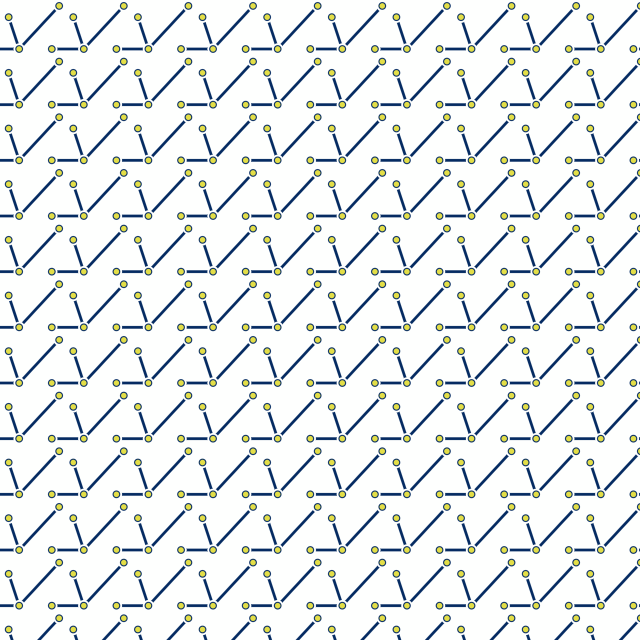
Write a Shadertoy shader that draws this pattern.

```glsl
const vec3 PAPER = vec3(0.995, 1.0, 0.995);
const vec3 NAVY = vec3(0.02, 0.17, 0.385);
const vec3 YELLOW = vec3(0.89, 0.87, 0.28);

// Square-ended bar from the hub at the origin to a tip, trimmed at both ends
float barDistance(vec2 p, vec2 tip, float gap, float halfWidth) {
    float len = length(tip);
    vec2 dir = tip / len;
    float along = abs(dot(p, dir) - 0.5 * len) - (0.5 * len - gap);
    float across = abs(dir.x * p.y - dir.y * p.x) - halfWidth;
    return max(along, across);
}

float coverage(float d, float pixel) {
    return 1.0 - smoothstep(-0.7 * pixel, 0.7 * pixel, d);
}

void mainImage(out vec4 fragColor, in vec2 fragCoord) {
    // The canvas is 768 units high
    float pixel = 768.0 / iResolution.y;
    vec2 period = vec2(77.55, 66.8);
    vec2 p = fragCoord * pixel - vec2(23.0, 709.2);
    p.x = mod(p.x + 0.5 * period.x, period.x) - 0.5 * period.x;
    p.y = mod(p.y + 5.6, period.y) - 5.6;

    vec2 tips[3] = vec2[3](vec2(-38.4, 0.0), vec2(-12.6, 38.2), vec2(48.0, 51.7));
    float bars = 1e3;
    float dots = 1e3;

    // Motifs are wider than a cell, so side neighbours reach in
    for (int cell = -1; cell <= 1; cell++) {
        vec2 q = p - vec2(float(cell) * period.x, 0.0);
        dots = min(dots, length(q));
        for (int i = 0; i < 3; i++) {
            bars = min(bars, barDistance(q, tips[i], 6.8, 1.65));
            dots = min(dots, length(q - tips[i]));
        }
    }

    // Bars and rims in navy, then the dot centres
    vec3 color = mix(PAPER, NAVY, coverage(min(bars, dots - 4.6), pixel));
    color = mix(color, YELLOW, coverage(dots - 3.3, pixel));
    fragColor = vec4(color, 1.0);
}
```
